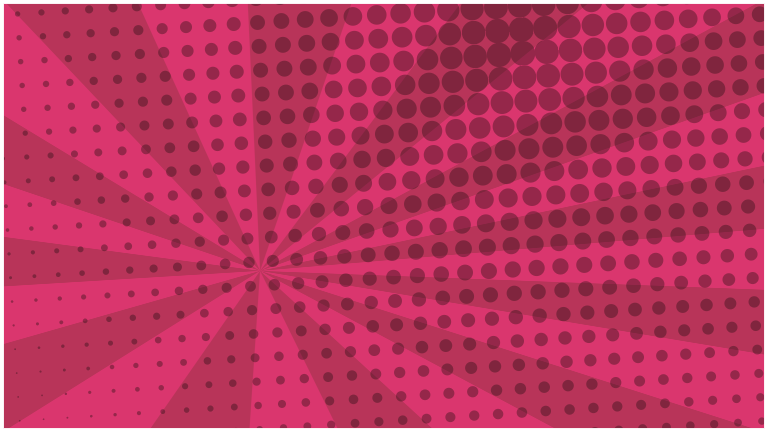
Reproduce this background procedurally as a WebGL 1 fragment shader.

```glsl
precision highp float;
// Pop-art sunburst: pink and crimson rays under a tilted grid of halftone dots
// that swell toward the upper right, inside a thin white border.
// Rays join an off-centre hub to evenly spaced points on a large ellipse.

uniform vec2 u_resolution;

// Coverage of the inside of a shape, from its signed distance (positive inside).
float coverage(float inside, float pixel) {
    return clamp(inside / pixel + 0.5, 0.0, 1.0);
}

// 1 on the dark rays, 0 on the bright ones.
float darkRays(vec2 p, float pixel) {
    vec2 hub = vec2(0.602, 0.373);
    vec2 center = vec2(0.866, 0.491);
    vec2 radii = vec2(1.153, 0.655);

    // Extend the line from the hub through p to the ellipse, as a unit circle.
    vec2 start = (hub - center) / radii;
    vec2 dir = (p - hub) / radii;
    float a = max(dot(dir, dir), 1e-6);
    float b = dot(start, dir);
    float reach = (sqrt(b * b + a * (1.0 - dot(start, start))) - b) / a;
    vec2 hit = start + reach * dir;

    // Twelve dark and twelve bright sectors around the ellipse.
    float wave = sin(12.0 * atan(hit.y, hit.x));
    float blur = 8.0 * reach * pixel;
    return smoothstep(-blur, blur, wave);
}

// Coverage of the halftone dots.
float halftone(vec2 p, float pixel) {
    vec2 origin = vec2(0.790, 0.517);
    float pitch = 0.0553;
    float c = cos(0.064), s = sin(0.064);
    mat2 tilt = mat2(c, s, -s, c);

    // Nearest dot of the tilted grid; (v * tilt) applies the inverse rotation.
    vec2 cell = floor((p - origin) * tilt / pitch + 0.5);
    vec2 dotCenter = origin + tilt * cell * pitch;

    // Dots shrink steadily away from the focus.
    float falloff = distance(dotCenter, vec2(1.204, 0.907));
    float radius = max(0.0294 - 0.02 * falloff, 0.0019);
    return coverage(radius - distance(p, dotCenter), pixel);
}

void main() {
    float pixel = 1.0 / u_resolution.y;
    vec2 p = gl_FragCoord.xy * pixel;

    // Rays
    vec3 pink = vec3(0.855, 0.212, 0.431);
    vec3 crimson = vec3(0.720, 0.204, 0.350);
    vec3 color = mix(pink, crimson, darkRays(p, pixel));

    // Translucent dark dots
    vec3 ink = vec3(0.150, 0.055, 0.070);
    color = mix(color, ink, 0.385 * halftone(p, pixel));

    // White border
    vec2 margin = min(p, u_resolution * pixel - p);
    float panel = coverage(min(margin.x, margin.y) - 0.0091, pixel);
    gl_FragColor = vec4(mix(vec3(1.0), color, panel), 1.0);
}
```
